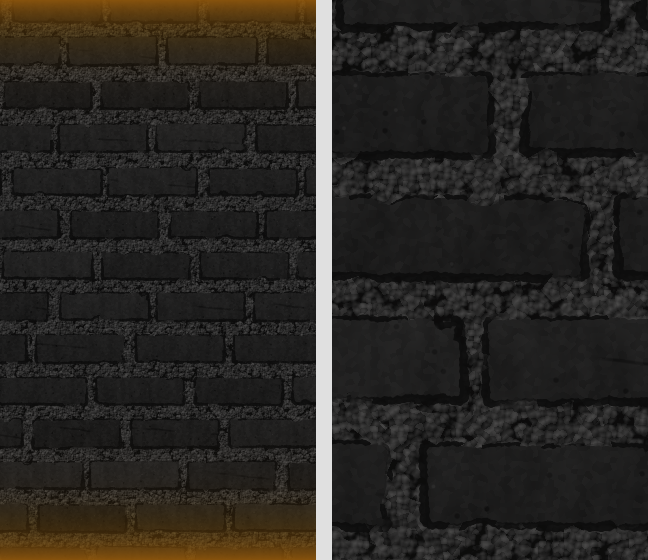
Left: the whole. Right: its middle third, enlarged.
A WebGL 1 fragment shader for this texture:

```glsl
precision highp float;
uniform vec2 u_resolution;

float hash(vec2 p) {
  return fract(sin(dot(p, vec2(12.99, 78.23))) * 4375.85);
}

// Cellular noise: distance to the nearest point, and that point's random value
vec2 cells(vec2 p) {
  vec2 best = vec2(9.0, 0.0);
  for (int j = -1; j <= 1; j++) {
    for (int i = -1; i <= 1; i++) {
      vec2 c = floor(p) + vec2(float(i), float(j));
      vec2 point = c + vec2(hash(c), hash(c + 57.3));
      float d = length(point - p);
      if (d < best.x) best = vec2(d, hash(c + 19.1));
    }
  }
  return best;
}

float waves(vec2 p) {
  return sin(p.x * 5.1 + 2.0 * sin(p.y * 3.7)) * 0.5
       + sin(p.x * 11.3 - p.y * 7.9 + 1.7) * 0.3
       + sin(p.x * 23.0 + p.y * 19.0) * 0.2;
}

float gritHeight(vec2 p) {
  return -0.6 * cells(p * 34.0).x - 0.6 * cells(p * 15.0 + 4.7).x;
}

float boxDistance(vec2 p, vec2 halfSize, float radius) {
  vec2 q = abs(p) - halfSize + radius;
  return length(max(q, 0.0)) + min(max(q.x, q.y), 0.0) - radius;
}

// Left edge of the bricks in a row: staggered, shifting in the lower courses
float rowOffset(float row) {
  float lower = step(7.5, row);
  return mix(0.10, 0.49, lower) + 0.79 * mod(row, 2.0)
       + 0.09 * sin(row * 1.5708 + 0.7) * (1.0 - 0.6 * lower);
}

void main() {
  vec2 uv = gl_FragCoord.xy / u_resolution;
  vec2 p = vec2(uv.x, 1.0 - uv.y) * vec2(4.32, 7.68);
  float px = 7.68 / u_resolution.y;

  // Brick layout, y running down
  float row = floor((p.y + 0.17) / 0.582);
  float x = p.x - rowOffset(row);
  vec2 id = vec2(floor((x + 0.07) / 1.34), row);
  float r1 = hash(id + 3.1);
  float r2 = hash(id + 8.6);
  float sag = 0.05 * exp(-0.25 * (row - 4.5) * (row - 4.5));
  vec2 local = vec2(x - id.x * 1.34 - 0.60, p.y - row * 0.582 - 0.12 - sag);
  local += vec2(0.05 * (r1 - 0.5), 0.02 * (r2 - 0.5) + 0.025 * local.x * (r1 - 0.5));

  // Ragged brick outline with occasional chips
  vec2 lump = cells(p * 8.0 + 2.3);
  vec2 chip = cells(p * 3.1 + 9.0);
  vec2 grain = cells(p * 34.0);
  float d = boxDistance(local, vec2(0.598 + 0.02 * (r2 - 0.5), 0.182 + 0.015 * (r1 - 0.5)), 0.03);
  d += 0.006 * waves(p * 3.0) + 0.010 * (lump.x - 0.45) + 0.012 * (grain.x - 0.4);
  d += 0.035 * smoothstep(0.28, 0.08, chip.x) * step(0.78, chip.y);

  // Gritty mortar lit from the upper left
  float relief = gritHeight(p) - gritHeight(p - vec2(0.012, 0.016));
  float mortar = 0.163 + 0.15 * relief + 0.10 * (grain.y - 0.5) + 0.018 * waves(p * 2.3);
  mortar -= 0.09 * smoothstep(0.45, 0.70, cells(p * 15.0 + 4.7).x) * step(0.4, lump.y);
  mortar = clamp(mortar, 0.045, 0.32);

  // Brick face: tone, vertical streaks, speckles and scratches
  float face = 0.117 + 0.034 * (r2 - 0.5) - 0.04 * local.y;
  face += 0.007 * sin(local.x * 38.0 + r1 * 9.0) * sin(local.x * 13.0 + r2 * 7.0);
  face += 0.009 * waves(p * 2.1 + r1 * 5.0) + 0.024 * (grain.y - 0.5);
  vec2 pock = cells(p * 13.0 + 6.0);
  face -= 0.035 * smoothstep(0.22, 0.10, pock.x) * step(0.92, pock.y);
  face += 0.04 * smoothstep(0.16, 0.06, pock.x) * step(pock.y, 0.03);
  float scratch = abs(local.y - (r1 - 0.5) * 0.3 * local.x - 0.12 * (r2 - 0.5) - 0.008 * waves(p));
  face -= 0.035 * smoothstep(0.008 + px, 0.002, scratch) * step(0.72, r1)
        * smoothstep(-0.2, 0.4, waves(p * 0.9 + r2 * 8.0));

  // Broken dark crevices, deepest under the bricks and at their ends
  float tone = mix(face, mortar, smoothstep(-0.6 * px, 0.6 * px, d));
  float under = smoothstep(-0.05, 0.16, local.y);
  float ends = smoothstep(0.54, 0.60, abs(local.x));
  float width = 0.007 + 0.011 * under + 0.007 * ends + 0.010 * (lump.y - 0.5);
  float crevice = smoothstep(width + 0.6 * px, width - 0.6 * px, abs(d - 0.006));
  float broken = smoothstep(0.25, 0.5, lump.y + 0.25 * under + 0.2 * ends + 0.2 * (grain.y - 0.5));
  tone = mix(tone, 0.045, 0.88 * crevice * broken);

  // Amber glow along the top and bottom
  float edge = min(p.y, 7.68 - p.y);
  float glow = 0.85 * exp(-edge / 0.38);
  vec3 stone = tone * vec3(1.01, 1.0, 0.995);
  stone *= mix(vec3(1.0), vec3(0.98, 0.94, 0.70), smoothstep(0.03, 0.25, glow));
  gl_FragColor = vec4(mix(stone, vec3(0.60, 0.36, 0.045), glow), 1.0);
}
```
